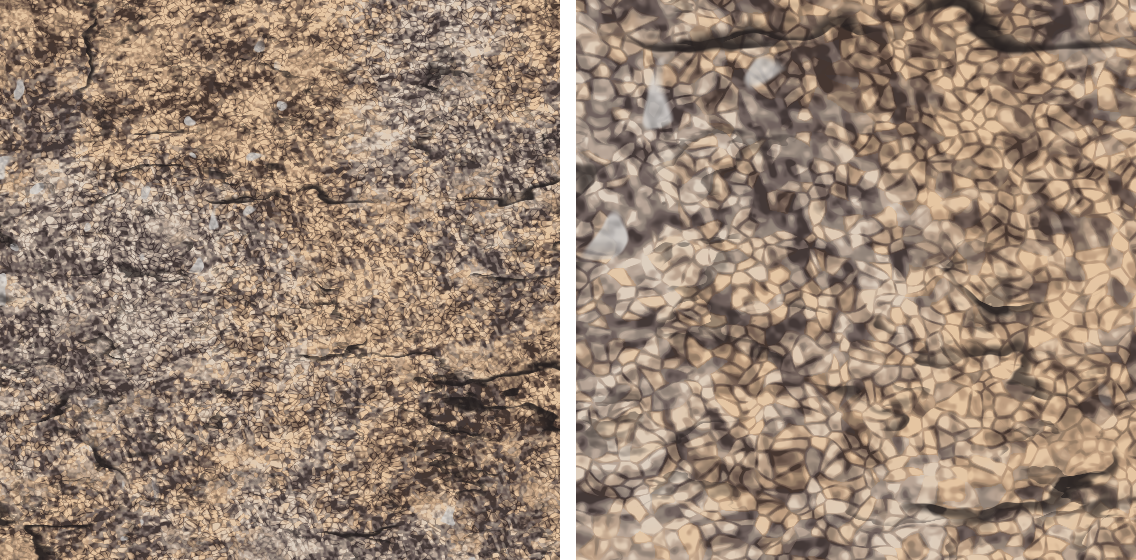
Left, the full canvas; right, a detail of the centre.
Give the GLSL for this texture, as a WebGL 1 fragment shader.

```glsl
precision highp float;
uniform vec2 u_resolution;

// Rock tones, dark to pale
const vec3 SHADOW = vec3(0.27, 0.22, 0.205);
const vec3 BROWN = vec3(0.45, 0.38, 0.35);
const vec3 STONE = vec3(0.58, 0.51, 0.45);
const vec3 TAN = vec3(0.73, 0.635, 0.555);
const vec3 CREAM = vec3(0.88, 0.80, 0.71);
const vec3 CREVICE = vec3(0.14, 0.12, 0.12);
const vec3 QUARTZ = vec3(0.80, 0.79, 0.78);
const vec3 WARM_TINT = vec3(1.02, 0.965, 0.89);
const vec3 COOL_TINT = vec3(0.985, 1.015, 1.06);

// Feature sizes, in repeats per canvas
const float PATCH_SCALE = 4.5;
const float GRAIN_SCALE = 165.0;
const vec2 PEBBLE_SCALE = vec2(95.0, 115.0);
const vec2 STONE_SCALE = vec2(14.0, 20.0);
const vec2 LEDGE_SCALE = vec2(3.0, 7.0);
const vec2 FISSURE_SCALE = vec2(7.0, 15.0);
const vec2 CHIP_SCALE = vec2(15.0, 30.0);
const vec2 RELIEF_SCALE = vec2(9.0, 18.0);

// Strengths
const vec2 LIGHT_STEP = vec2(-0.0015, 0.0045);
const float RELIEF_GAIN = 11.0;
const float GRAIN_GAIN = 0.8;
const float PEBBLE_GAIN = 1.5;
const float DUST_GAIN = 1.3;
const float LEDGE_WIDTH = 0.05;
const float FISSURE_WIDTH = 0.07;
const float CHIP_WIDTH = 0.09;

float hash(vec2 p) {
  vec3 q = fract(p.xyx * 0.1031);
  q += dot(q, q.yzx + 33.33);
  return fract((q.x + q.y) * q.z);
}

float noise(vec2 p) {
  vec2 i = floor(p);
  vec2 f = fract(p);
  f = f * f * (3.0 - 2.0 * f);
  float low = mix(hash(i), hash(i + vec2(1.0, 0.0)), f.x);
  float high = mix(hash(i + vec2(0.0, 1.0)), hash(i + vec2(1.0, 1.0)), f.x);
  return mix(low, high, f.y);
}

float fbm(vec2 p) {
  float sum = 0.0;
  float amp = 0.516;
  for (int i = 0; i < 5; i++) {
    sum += amp * noise(p);
    p = mat2(1.6, 1.2, -1.2, 1.6) * p + 17.3;
    amp *= 0.5;
  }
  return sum;
}

// Cells: x = random value, y = distance to the border
vec2 cells(vec2 p) {
  vec2 cell = floor(p);
  float nearest = 9.0;
  float second = 9.0;
  float id = 0.0;
  for (int y = -1; y <= 1; y++) {
    for (int x = -1; x <= 1; x++) {
      vec2 c = cell + vec2(float(x), float(y));
      float d = length(c + vec2(hash(c + 3.1), hash(c + 71.7)) - p);
      if (d < nearest) {
        second = nearest;
        nearest = d;
        id = hash(c + 131.0);
      } else {
        second = min(second, d);
      }
    }
  }
  return vec2(id, second - nearest);
}

// Broken dark line with one sharp lip and one soft side
float crack(vec2 p, vec2 scale, float width, float seed) {
  float side = fbm(p * scale + seed) - 0.5;
  float presence = smoothstep(0.5, 0.64, fbm(p * scale.x * 1.5 + seed + 40.0));
  float w = width * presence + 0.001;
  return presence * smoothstep(-0.004, 0.006, side) * (1.0 - smoothstep(0.25 * w, w, side));
}

// Grains that lean upright in some places and lie flat in others
float grains(vec2 p, float lean) {
  vec2 q = p * GRAIN_SCALE;
  float upright = noise(vec2(q.x + 0.35 * q.y, q.y * 0.6));
  float level = noise(vec2(q.x * 0.6, q.y - 0.2 * q.x) + 57.0);
  return mix(level, upright, smoothstep(0.46, 0.54, lean));
}

void main() {
  vec2 uv = gl_FragCoord.xy / u_resolution.y;
  vec2 wobble = vec2(fbm(uv * 9.0 + 5.0), fbm(uv * 9.0 + 88.0)) - 0.5;
  vec2 p = uv + 0.025 * wobble;

  // Ragged lichen patches, denser toward the lower left
  float patches = (fbm(p * PATCH_SCALE + 23.0) - 0.5) * 6.0;
  patches += 0.5 * (1.0 - uv.x - uv.y);
  patches += (fbm(uv * vec2(24.0, 30.0) + 61.0) - 0.5) * 6.5;
  float lichen = smoothstep(-0.5, 1.1, patches);

  // Smooth stones interrupt the lichen and grain
  vec2 stone = cells((p + 0.03 * wobble) * STONE_SCALE);
  float inside = smoothstep(0.02, 0.2, stone.y);
  float bare = inside * smoothstep(0.74, 0.84, stone.x);
  lichen *= 1.0 - 0.75 * bare;

  // Relief lit from above
  vec2 lit = p + LIGHT_STEP;
  float relief = fbm(p * RELIEF_SCALE + 9.0) - fbm(lit * RELIEF_SCALE + 9.0);

  // Fine grain, and pebbles that grow sparse within the lichen
  float lean = fbm(uv * 6.0 + 140.0);
  float grain = smoothstep(0.25, 0.75, grains(uv, lean)) * 2.0 - 1.0;
  vec2 pebble = cells(uv * PEBBLE_SCALE + 1.2 * vec2(noise(uv * 60.0), noise(uv * 60.0 + 19.0)));
  float sparse = mix(0.15, 0.6, lichen);
  float bump = smoothstep(0.04, 0.34, pebble.y) * smoothstep(sparse - 0.1, sparse + 0.1, pebble.x);
  float dust = noise(uv * 240.0 + 7.0) - 0.5;

  // Combined tone, centred near zero
  float rough = 1.0 - 0.55 * bare;
  float tone = mix(0.05, -0.4, lichen);
  tone += rough * (GRAIN_GAIN * grain + PEBBLE_GAIN * (bump - 0.36));
  tone += DUST_GAIN * dust + RELIEF_GAIN * relief;
  tone += inside * (stone.x - 0.5) * 0.5 + 0.25 * bare;
  tone += (fbm(p * 13.0 + 310.0) - 0.5) * 1.5;

  // Tone to rock colour
  vec3 color = mix(SHADOW, BROWN, smoothstep(-1.9, -0.8, tone));
  color = mix(color, STONE, smoothstep(-0.8, -0.1, tone));
  color = mix(color, TAN, smoothstep(-0.1, 0.65, tone));
  color = mix(color, CREAM, smoothstep(0.65, 1.6, tone));
  float warmth = fbm(p * 4.0 + 400.0) + 0.15 * (uv.y - 0.5) - 0.12 * (lichen - 0.4);
  warmth += 0.3 * (pebble.x - 0.5);
  color *= mix(COOL_TINT, WARM_TINT, smoothstep(0.3, 0.68, warmth));

  // Rare quartz spots
  float quartz = smoothstep(0.87, 0.91, noise((uv + 0.05 * wobble) * 32.0 + 500.0));
  quartz *= smoothstep(0.6, 0.7, noise(uv * 5.0 + 520.0));
  color = mix(color, QUARTZ + 0.15 * dust, 0.8 * quartz);

  // Ledges, fissures and small chips
  float ledge = crack(p, LEDGE_SCALE, LEDGE_WIDTH, 31.0);
  float fissure = crack(p, FISSURE_SCALE, FISSURE_WIDTH, 77.0);
  float chip = crack(p, CHIP_SCALE, CHIP_WIDTH, 203.0);
  float gap = 0.9 * ledge + 0.7 * fissure + 0.4 * chip;
  color = mix(color, CREVICE, clamp(gap, 0.0, 0.9));

  gl_FragColor = vec4(color, 1.0);
}
```
